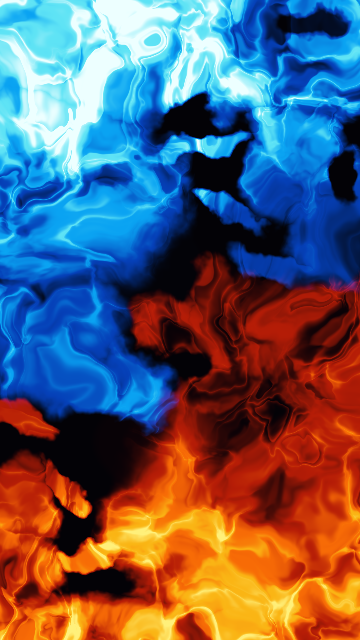
Reproduce this background procedurally as a Shadertoy shader.

```glsl
const vec3 NIGHT = vec3(0.012, 0.006, 0.025);

float hash(vec2 p) {
    return fract(sin(dot(p, vec2(127.1, 311.7))) * 43758.5);
}

float noise(vec2 p) {
    vec2 i = floor(p), f = fract(p);
    f = f * f * f * (f * (f * 6.0 - 15.0) + 10.0);
    return mix(mix(hash(i), hash(i + vec2(1, 0)), f.x),
               mix(hash(i + vec2(0, 1)), hash(i + vec2(1, 1)), f.x), f.y);
}

mat2 rotate(float a) {
    return mat2(cos(a), -sin(a), sin(a), cos(a));
}

float fbm(vec2 p) {
    float sum = 0.0, gain = 0.53;
    for (int i = 0; i < 4; i++) {
        sum += gain * noise(p);
        p = rotate(0.6) * p * 2.03 + 7.3;
        gain *= 0.5;
    }
    return sum;
}

// Displacement centred on zero
vec2 drift(vec2 p, float seed) {
    return vec2(fbm(p + seed), fbm(p + seed + 31.7)) - 0.5;
}

// Tilted ellipse with a soft rim
float blob(vec2 p, vec2 centre, vec2 radius, float tilt) {
    vec2 q = rotate(tilt) * (p - centre) / radius;
    return 1.0 - smoothstep(0.7, 1.2, length(q));
}

// Thin curl of smoke, open on one side
float curl(vec2 p, vec2 centre, float radius, float gap) {
    vec2 q = p - centre;
    float stroke = exp(-abs(length(q) - radius) * 90.0);
    return stroke * smoothstep(-1.0, 0.3, -dot(normalize(q + 1e-4), vec2(cos(gap), sin(gap))));
}

// Folded sheets and strands, brightest in patches
float veils(vec2 p, float seed) {
    float sum = 0.0, scale = 3.4;
    for (int i = 0; i < 4; i++) {
        float k = float(i);
        vec2 q = rotate(k * 1.1) * p * scale + seed + k * 13.0;
        float n = noise(q);
        float fold = fract(n * 2.5 + k * 0.37);
        float sheet = pow(fold, 3.0) * (1.0 - smoothstep(0.86, 1.0, fold));
        float strand = exp(-abs(n - 0.5) * 150.0 / scale);
        float patchy = smoothstep(0.25, 0.75, noise(q * 0.6 + 41.0));
        sum += (0.55 * sheet + 0.6 * strand) * patchy;
        scale *= 1.5;
    }
    return sum;
}

float flameTexture(vec2 p, float seed) {
    vec2 q = p + 0.42 * drift(p * 2.6, seed);
    q += 0.16 * drift(q * 7.0, seed + 5.0);
    float body = smoothstep(0.2, 0.8, fbm(q * 6.0 + seed));
    return 0.13 + 0.8 * body + 0.82 * veils(q, seed);
}

float iceCover(vec2 p) {
    float c = smoothstep(1.42, 1.52, p.y);
    // Left column and its foot
    c = max(c, blob(p, vec2(0.14, 1.26), vec2(0.38, 0.31), 0.0));
    c = max(c, blob(p, vec2(0.11, 0.87), vec2(0.20, 0.25), 0.0));
    c = max(c, blob(p, vec2(0.30, 0.72), vec2(0.20, 0.11), -0.25));
    // Right plume and wisps
    c = max(c, blob(p, vec2(0.57, 1.39), vec2(0.13, 0.045), 0.1));
    c = max(c, blob(p, vec2(0.84, 1.41), vec2(0.13, 0.13), 0.0));
    c = max(c, 0.85 * blob(p, vec2(0.77, 1.27), vec2(0.11, 0.13), 0.0));
    c = max(c, blob(p, vec2(0.92, 1.16), vec2(0.14, 0.20), 0.0));
    c = max(c, blob(p, vec2(0.64, 1.18), vec2(0.11, 0.035), -0.5));
    c = max(c, blob(p, vec2(0.82, 1.02), vec2(0.17, 0.05), -0.25));
    // Gaps
    c *= 1.0 - 0.95 * blob(p, vec2(0.95, 1.28), vec2(0.035, 0.06), 0.0);
    c *= 1.0 - 0.95 * blob(p, vec2(0.54, 1.46), vec2(0.09, 0.035), 0.0);
    c *= 1.0 - 0.75 * blob(p, vec2(0.87, 1.73), vec2(0.09, 0.04), 0.2);
    return c * (1.0 - 0.5 * blob(p, vec2(0.35, 1.29), vec2(0.08, 0.04), 0.4));
}

float fireCover(vec2 p) {
    float c = 1.0 - smoothstep(0.05, 0.16, p.y);
    // Red crown
    c = max(c, 0.9 * blob(p, vec2(0.82, 0.74), vec2(0.36, 0.29), 0.0));
    c = max(c, 0.9 * blob(p, vec2(0.62, 0.93), vec2(0.10, 0.10), 0.0));
    c = max(c, 0.85 * blob(p, vec2(0.46, 0.88), vec2(0.15, 0.08), -0.2));
    // Burning base
    c = max(c, blob(p, vec2(0.77, 0.33), vec2(0.46, 0.37), 0.0));
    c = max(c, blob(p, vec2(0.24, 0.25), vec2(0.13, 0.04), 0.1));
    // Left tongues
    c = max(c, blob(p, vec2(0.04, 0.60), vec2(0.12, 0.04), -0.45));
    c = max(c, 0.9 * blob(p, vec2(0.06, 0.39), vec2(0.10, 0.10), 0.0));
    c = max(c, blob(p, vec2(0.18, 0.44), vec2(0.09, 0.03), -0.5));
    c = max(c, blob(p, vec2(0.03, 0.19), vec2(0.12, 0.13), 0.0));
    // Gaps
    c *= 1.0 - 0.9 * blob(p, vec2(0.53, 0.75), vec2(0.08, 0.05), 0.2);
    return c * (1.0 - 0.9 * blob(p, vec2(0.29, 0.17), vec2(0.09, 0.035), 0.1));
}

vec3 ramp(float t, vec3 deep, vec3 mid, vec3 bright, vec3 hot) {
    vec3 c = deep * smoothstep(0.04, 0.36, t);
    c = mix(c, mid, smoothstep(0.34, 0.60, t));
    c = mix(c, bright, smoothstep(0.60, 0.84, t));
    return mix(c, hot, smoothstep(0.84, 1.15, t));
}

void mainImage(out vec4 fragColor, in vec2 fragCoord) {
    vec2 p = fragCoord / iResolution.x;
    vec2 shape = p + 0.13 * drift(p * 6.0, 2.0) + 0.06 * drift(p * 15.0, 9.0);

    // Blue flame, palest at the upper left
    float cold = mix(0.40, 0.80, smoothstep(0.8, 1.4, p.y - 0.35 * p.x));
    cold += 0.14 * blob(p, vec2(0.25, 1.52), vec2(0.30, 0.25), 0.3);
    float ice = iceCover(shape) * cold * flameTexture(p, 3.0);
    ice += 0.3 * curl(shape, vec2(0.75, 1.28), 0.08, -1.0);
    ice += 0.25 * curl(shape, vec2(0.41, 1.29), 0.10, 3.1);
    ice += 0.08 * blob(p, vec2(0.38, 1.02), vec2(0.25, 0.22), 0.0);

    // Red flame, hottest at the lower right
    float warm = mix(0.36, 0.84, 1.0 - smoothstep(0.25, 0.75, p.y + 0.25 * (1.0 - p.x)));
    float fire = fireCover(shape) * warm * flameTexture(p, 19.0);
    fire += 0.25 * curl(shape, vec2(0.08, 0.35), 0.06, 2.2);
    fire += 0.25 * curl(shape, vec2(0.41, 0.34), 0.09, 0.2);
    fire += 0.08 * blob(p, vec2(0.42, 0.55), vec2(0.20, 0.15), 0.0);

    vec3 blue = ramp(ice, vec3(0.02, 0.25, 0.72), vec3(0.04, 0.64, 0.95),
                     vec3(0.37, 0.89, 0.96), vec3(0.93, 1.0, 1.0));
    vec3 red = ramp(fire, vec3(0.71, 0.11, 0.02), vec3(0.97, 0.42, 0.02),
                    vec3(0.98, 0.71, 0.08), vec3(1.0, 0.94, 0.48));
    fragColor = vec4(max(NIGHT, max(blue, red)), 1.0);
}
```
